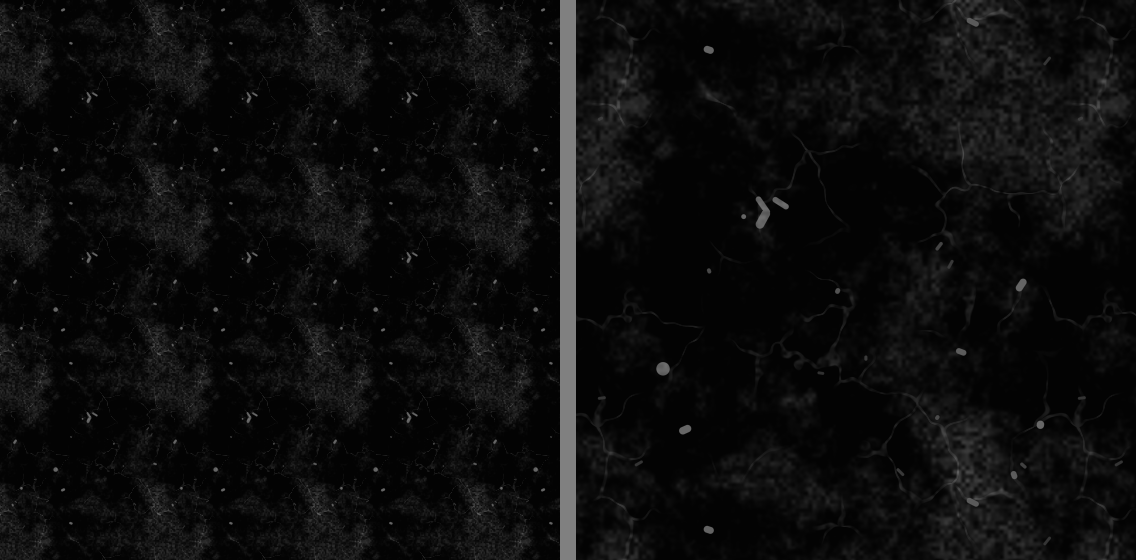
Left: the whole. Right: its middle third, enlarged.
Reproduce this texture procedurally as a WebGL 1 fragment shader.

```glsl
precision highp float;

// Dark worn stone: a black mottled tile repeated 3.5 times across and down.
// Periodic layered noise gives the mottling and grain, cellular edges give
// hairline cracks, and small pale capsules scatter as chips and dust.

uniform vec2 u_resolution;

const float REPEATS = 3.5;

float hash(vec2 p) {
  vec3 q = fract(p.xyx * vec3(0.1031, 0.1030, 0.0973));
  q += dot(q, q.yzx + 33.33);
  return fract((q.x + q.y) * q.z);
}

// Shortest offset between two points on the wrapping tile
vec2 wrapOffset(vec2 a, vec2 b) {
  return fract(a - b + 0.5) - 0.5;
}

// Value noise with n cells per tile
float noise(vec2 t, float n) {
  vec2 i = floor(t * n);
  vec2 f = fract(t * n);
  f = f * f * (3.0 - 2.0 * f);
  vec2 lo = mod(i, n) + n;
  vec2 hi = mod(i + 1.0, n) + n;
  return mix(mix(hash(lo), hash(vec2(hi.x, lo.y)), f.x),
             mix(hash(vec2(lo.x, hi.y)), hash(hi), f.x), f.y);
}

float mottling(vec2 t) {
  float sum = 0.0, weight = 1.0, total = 0.0, cells = 5.0;
  for (int i = 0; i < 5; i++) {
    sum += weight * noise(t, cells);
    total += weight;
    weight *= 0.75;
    cells = cells * 2.0 + 1.0;
  }
  return sum / total;
}

// Gap between the nearest two cell points: zero along cell edges
float cellEdge(vec2 t, float n) {
  vec2 i = floor(t * n);
  vec2 f = fract(t * n);
  float nearest = 8.0, second = 8.0;
  for (int y = -1; y <= 1; y++) {
    for (int x = -1; x <= 1; x++) {
      vec2 cell = vec2(float(x), float(y));
      vec2 id = mod(i + cell, n);
      float d = length(cell + vec2(hash(id + 51.0), hash(id + 83.0)) - f);
      second = min(second, max(nearest, d));
      nearest = min(nearest, d);
    }
  }
  return second - nearest;
}

// Coverage of a rounded chip reaching from centre - axis to centre + axis
float chip(vec2 t, vec2 centre, vec2 axis, float radius, float soft) {
  vec2 d = wrapOffset(t, centre);
  float along = clamp(dot(d, axis) / max(dot(axis, axis), 1e-6), -1.0, 1.0);
  return 1.0 - smoothstep(-soft, soft, length(d - axis * along) - radius);
}

void main() {
  vec2 uv = gl_FragCoord.xy / u_resolution;
  vec2 t = fract(vec2(uv.x, 1.0 - uv.y) * REPEATS);
  float soft = 0.7 * REPEATS / min(u_resolution.x, u_resolution.y);

  // Broad tone: one pale patch and one dark hollow per tile
  vec2 toPatch = wrapOffset(t, vec2(0.98, 0.15));
  vec2 toHollow = wrapOffset(t, vec2(0.2, 0.6));
  float pale = exp(-70.0 * dot(toPatch, toPatch));
  float hollow = exp(-dot(toHollow * toHollow, vec2(14.0, 45.0)));
  float cloud = mottling(t) + 0.09 * pale - 0.08 * hollow;

  // Mottled stone with fine grain
  float grain = 0.25 + 1.5 * noise(t, 113.0);
  float body = smoothstep(0.36, 0.72, cloud);
  float shade = 0.01 + (0.105 * body + 0.05 * pale * body) * grain;

  // Broken, wandering hairline cracks
  vec2 warped = t + 0.05 * vec2(noise(t, 14.0), noise(t, 17.0))
                  + 0.02 * vec2(noise(t, 37.0), noise(t, 43.0));
  float crack = 1.0 - smoothstep(0.015, 0.06, cellEdge(warped, 7.0));
  shade += 0.075 * crack * smoothstep(0.5, 0.75, noise(t + 0.3, 9.0)) * grain;

  // Dust and short chips, densest around the pale patch
  for (int i = 0; i < 20; i++) {
    float k = float(i) + 1.0;
    vec2 s = 2.0 * vec2(hash(vec2(k, 17.0)), hash(vec2(k, 39.0))) - 1.0;
    vec2 centre = vec2(0.96, 0.15) + 0.5 * s * sqrt(abs(s));
    float size = hash(vec2(k, 61.0));
    float angle = 6.283 * hash(vec2(k, 73.0));
    vec2 axis = 0.008 * hash(vec2(k, 97.0)) * vec2(cos(angle), sin(angle));
    float cover = chip(t, centre, axis, 0.003 + 0.005 * size * size, soft);
    shade = mix(shade, 0.2 + 0.25 * size, 0.9 * cover);
  }

  // One round pebble and a cluster of larger chips
  vec2 c = vec2(0.556, 0.615);
  float large = chip(t, vec2(0.348, 0.935), vec2(0.0), 0.014, soft);
  large = max(large, chip(t, c + vec2(0.0, -0.02), vec2(0.009, 0.013), 0.006, soft));
  large = max(large, chip(t, c + vec2(0.0, 0.008), vec2(-0.006, 0.011), 0.009, soft));
  large = max(large, chip(t, c + vec2(0.037, -0.025), vec2(0.011, 0.007), 0.006, soft));
  large = max(large, chip(t, c + vec2(-0.04, 0.003), vec2(0.0), 0.005, soft));
  shade = mix(shade, 0.36 + 0.07 * grain, 0.9 * large);

  gl_FragColor = vec4(vec3(shade), 1.0);
}
```
